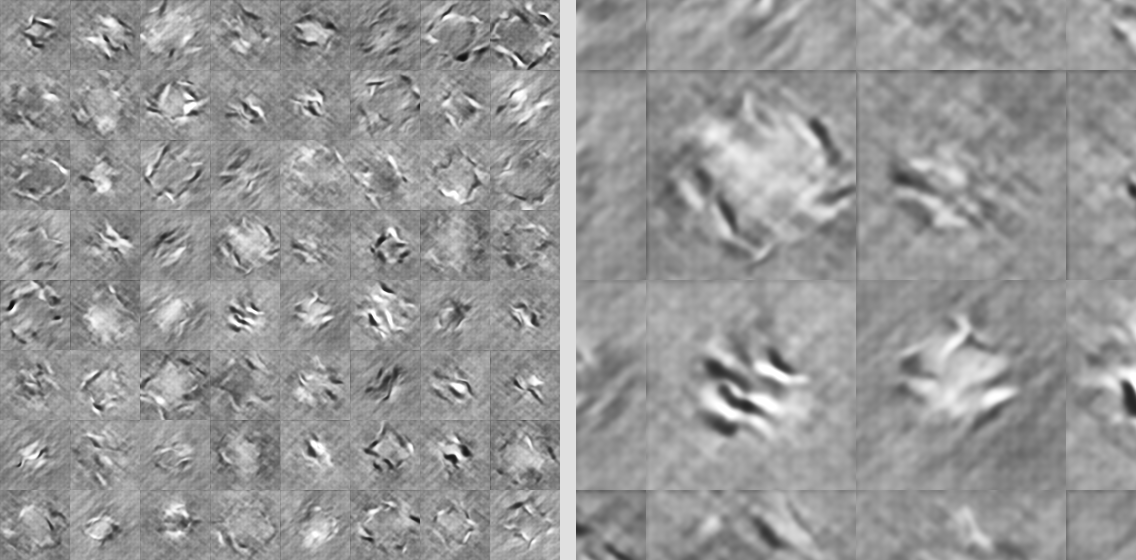
Left, the full canvas; right, a detail of the centre.
Give the GLSL for this pattern, as a Shadertoy shader.

```glsl
// An 8 by 8 sheet of grey filter patches: each tile sums short slanted wavelets
// scattered about a ring or in a cluster, over soft light and dark blobs and a
// slanted grain. Hashes of the tile index vary size, slant, contrast and grey.

#define TILES 8.0
#define STREAKS 30
#define BASE_GREY 0.58
#define GREY_SPREAD 0.09
#define CONTRAST 0.50
#define LEAN 0.66
#define STREAK_LENGTH 0.17
#define STREAK_WIDTH 0.095
#define WAVE_FREQ 17.0
#define GRAIN 0.11
#define BLOB 0.55
#define SEAM 0.12

float hash(vec2 p) {
    vec3 q = fract(vec3(p.xyx) * 0.1031);
    q += dot(q, q.yzx + 33.33);
    return fract((q.x + q.y) * q.z);
}

float noise(vec2 p) {
    vec2 i = floor(p), f = fract(p);
    f = f * f * (3.0 - 2.0 * f);
    return mix(mix(hash(i), hash(i + vec2(1, 0)), f.x),
               mix(hash(i + vec2(0, 1)), hash(i + vec2(1, 1)), f.x), f.y);
}

// Random value number k of a tile
float tileRandom(vec2 id, float k) {
    return hash(id * 7.31 + vec2(k * 3.17 + 11.0, k * 1.73 + 5.0));
}

vec2 rotate(vec2 p, float a) {
    float c = cos(a), s = sin(a);
    return vec2(c * p.x + s * p.y, c * p.y - s * p.x);
}

// Elongated wavelet lying along the given angle
float wavelet(vec2 p, float angle, float len, float wid, float phase) {
    vec2 q = rotate(p, angle);
    vec2 e = q / vec2(len, wid);
    return exp(-dot(e, e)) * cos(q.y * WAVE_FREQ + phase);
}

// Wavelets scattered about a ring, or through a cluster
float streaks(vec2 p, vec2 id, float radius, float clustered, float slant) {
    float sum = 0.0;
    float tilePhase = 6.2832 * tileRandom(id, 1.0);
    for (int i = 0; i < STREAKS; i++) {
        float k = 10.0 + 6.0 * float(i);
        float a = 6.2832 * (float(i) + 2.0 * tileRandom(id, k)) / float(STREAKS);
        float spread = tileRandom(id, k + 1.0);
        float r = radius * mix(0.72 + 0.6 * spread, 1.3 * sqrt(spread), clustered);
        vec2 c = r * vec2(cos(a), 0.9 * sin(a));
        float tangentSide = c.x * c.y > 0.0 ? -1.0 : 1.0;
        float side = mix(tangentSide, slant, clustered);
        float angle = side * LEAN + 1.0 * (tileRandom(id, k + 2.0) - 0.5);
        float size = 0.6 + 0.8 * tileRandom(id, k + 3.0);
        float weight = tileRandom(id, k + 4.0);
        weight = 0.15 + 1.3 * weight * weight * weight;
        weight *= side == slant ? 1.25 : 0.8;
        float phase = tilePhase + 5.0 * (tileRandom(id, k + 5.0) - 0.5);
        sum += weight * wavelet(p - c, angle, STREAK_LENGTH * size,
                                STREAK_WIDTH * sqrt(size), phase);
    }
    return sum;
}

// Core glow, dim halo and a few loose light or dark blobs
float blobs(vec2 p, vec2 id, float radius, float slant) {
    vec2 g = rotate(p, slant * LEAN) / (radius * vec2(0.95, 0.75));
    float sum = (tileRandom(id, 8.0) - 0.35)
              * (exp(-dot(g, g)) - 0.4 * exp(-0.35 * dot(g, g)));
    for (int i = 0; i < 5; i++) {
        float k = 210.0 + 4.0 * float(i);
        float a = 6.2832 * tileRandom(id, k);
        vec2 c = radius * (0.5 + 0.6 * tileRandom(id, k + 1.0)) * vec2(cos(a), sin(a));
        vec2 e = rotate(p - c, slant * LEAN) / vec2(0.27, 0.17);
        sum += 0.85 * (tileRandom(id, k + 2.0) - 0.45) * exp(-dot(e, e));
    }
    return BLOB * sum;
}

// Slanted grain, patchy ripples, cloud and a fine woven grid
float surface(vec2 p, vec2 id, float slant, float radius) {
    vec2 shift = id * 17.0 + 40.0;
    vec2 q = rotate(p, slant * LEAN);
    float near = exp(-6.0 * pow(length(p) - radius, 2.0));
    float grain = noise(q * vec2(4.5, 12.0) + shift) - 0.5;
    float cross = noise(rotate(p, 0.8) * vec2(5.0, 13.0) + shift + 9.0) - 0.5;
    float ripple = sin(24.0 * rotate(p, 0.75).y + 3.0 * noise(p * 2.0 + shift));
    float patchy = noise(p * 2.5 + shift + 23.0);
    float cloud = noise(p * 1.6 + shift + 51.0) - 0.5;
    float speck = noise(p * 16.0 + shift + 77.0) - 0.5;
    float weave = sin(50.265 * p.x) + sin(50.265 * p.y);
    return GRAIN * ((0.8 + 1.4 * near) * (grain + 0.7 * cross) + 0.4 * ripple * patchy
                    + 1.4 * cloud + 0.5 * speck + 0.07 * weave);
}

void mainImage(out vec4 fragColor, in vec2 fragCoord) {
    vec2 uv = fragCoord / iResolution.xy * TILES;
    vec2 id = floor(uv), cell = fract(uv);
    vec2 p = cell * 2.0 - 1.0;

    // Character of this tile
    float clustered = step(0.62, tileRandom(id, 2.0));
    float slant = tileRandom(id, 3.0) < 0.65 ? -1.0 : 1.0;
    float radius = mix(0.34, 0.76, tileRandom(id, 4.0)) * mix(1.0, 0.8, clustered);
    float lively = tileRandom(id, 5.0);
    float strength = CONTRAST * (0.55 + 0.75 * lively * lively) * mix(1.15, 0.8, radius);
    vec2 centre = 0.24 * (vec2(tileRandom(id, 6.0), tileRandom(id, 7.0)) - 0.5);

    // Wobble the coordinates so that strokes break and bend
    vec2 w = p * 4.0 + id * 13.0 + 30.0;
    vec2 d = p - centre + 0.14 * (vec2(noise(w), noise(w + 71.0)) - 0.5);
    float detail = strength * streaks(d, id, radius, clustered, slant)
                 + blobs(d, id, radius, slant) + surface(p, id, slant, radius);

    // Soft limit, then a thin darker seam on the left and top edges
    float grey = BASE_GREY + GREY_SPREAD * (tileRandom(id, 9.0) - 0.5);
    grey += 0.5 * tanh(detail / 0.5);
    vec2 edge = 1.0 - smoothstep(0.0, 0.025, vec2(cell.x, 1.0 - cell.y));
    grey -= SEAM * max(edge.x, edge.y) * tileRandom(id, 0.0);
    fragColor = vec4(vec3(clamp(grey, 0.0, 1.0)), 1.0);
}
```
